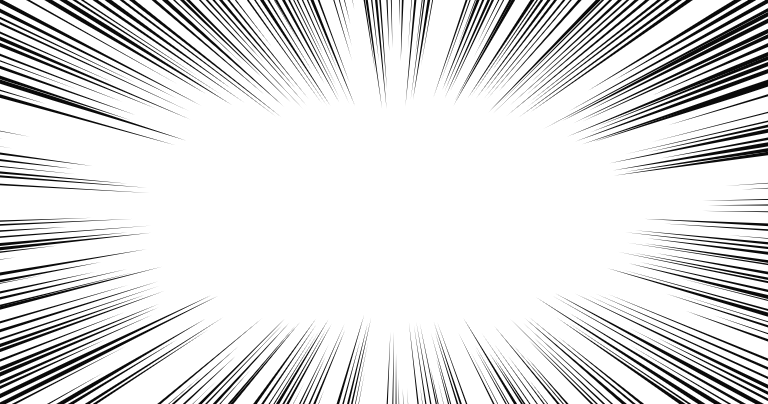
Give the GLSL for this background, as a Shadertoy shader.

```glsl
// Manga-style focus lines: tapered black strokes on white, all aimed at one point.
// Strokes are scattered inside angular bundles and start on a rounded-box envelope,
// so a calm white oval stays open in the middle. Lengths are in canvas widths.

const int BUNDLES = 28;

// Angular span of each bundle in degrees, counterclockwise from the right.
const float spanStart[BUNDLES] = float[](
    -1.0, 7.5, 16.5, 34.5, 48.0, 59.5, 79.0, 87.5, 94.0, 101.5, 110.0, 127.5, 141.5, 152.0,
    169.0, 181.5, 189.0, 196.0, 209.0, 219.0, 234.0, 253.0, 267.0, 276.0, 296.0, 314.0, 325.0, 340.0);
const float spanEnd[BUNDLES] = float[](
    4.0, 14.5, 31.5, 46.5, 57.5, 72.0, 86.0, 93.0, 99.5, 107.0, 126.0, 140.0, 151.0, 165.0,
    177.0, 188.0, 195.0, 208.0, 214.0, 231.0, 249.0, 260.0, 274.0, 290.0, 312.0, 322.0, 338.0, 357.5);

// Where the longest strokes of each bundle begin, relative to the envelope.
const float tipScale[BUNDLES] = float[](
    1.25, 0.9, 0.86, 0.91, 0.95, 0.97, 0.96, 1.4, 0.94, 1.4, 0.97, 0.95, 0.9, 0.96,
    1.0, 1.0, 1.0, 0.98, 1.15, 1.1, 1.07, 1.03, 1.13, 1.1, 1.07, 1.1, 0.93, 0.93);

float hash(vec2 p)
{
    return fract(sin(dot(p, vec2(127.1, 311.7))) * 43758.5453);
}

// Radius of the open white area along a unit direction.
float envelopeRadius(vec2 direction)
{
    vec2 q = abs(direction) / vec2(0.319, 0.1354);
    return pow(dot(q * q, q), -1.0 / 3.0);
}

// Box-filtered coverage of a stroke at a distance from its axis.
float strokeCoverage(float dist, float halfWidth, float pixel)
{
    float inner = max(dist - 0.5 * pixel, -halfWidth);
    float outer = min(dist + 0.5 * pixel, halfWidth);
    return clamp((outer - inner) / pixel, 0.0, 1.0);
}

// White left after drawing the strokes of one bundle.
float bundlePaper(int bundle, float angle, float radius, float pixel)
{
    float start = spanStart[bundle];
    float span = spanEnd[bundle] - start;
    if (angle < start - 0.6 || angle > start + span + 0.6) return 1.0;

    // Steep bundles are nearer the canvas edge, so their strokes sit further apart.
    float steepness = abs(sin(radians(start + 0.5 * span)));
    float count = floor(span / mix(0.8, 1.2, steepness) + 0.5);
    float cell = floor((angle - start) / span * count);
    float paper = 1.0;

    for (float k = -1.0; k <= 1.0; k++) {
        float index = cell + k;
        if (index < 0.0 || index >= count) continue;
        vec2 seed = vec2(index, float(bundle) * 3.7 + 1.0);
        float jitter = hash(seed);
        float shortening = hash(seed + 17.3);
        float weight = hash(seed + 41.9);

        float strokeAngle = start + (index + mix(0.15, 0.85, jitter)) * span / count;
        float rad = radians(strokeAngle);
        float tip = envelopeRadius(vec2(cos(rad), sin(rad))) * tipScale[bundle]
                  * (1.0 + 0.65 * shortening * shortening);

        // Each stroke swells from a needle tip to a capped width.
        float halfWidth = min(max(radius - tip, 0.0) * mix(0.005, 0.0145, weight), 0.0026);
        float dist = radius * abs(radians(angle - strokeAngle));
        paper *= 1.0 - strokeCoverage(dist, halfWidth, pixel);
    }
    return paper;
}

void mainImage(out vec4 fragColor, in vec2 fragCoord)
{
    float pixel = 1.0 / iResolution.x;
    vec2 focus = vec2(0.5156, 0.4876) * iResolution.xy;
    vec2 p = (fragCoord - focus) * pixel;
    float radius = length(p);
    float angle = mod(degrees(atan(p.y, p.x)) + 2.0, 360.0) - 2.0;

    float paper = 1.0;
    if (radius > 0.1) {
        for (int i = 0; i < BUNDLES; i++) {
            paper *= bundlePaper(i, angle, radius, pixel);
        }
    }

    vec3 ink = vec3(0.04);
    fragColor = vec4(mix(ink, vec3(1.0), paper), 1.0);
}
```
